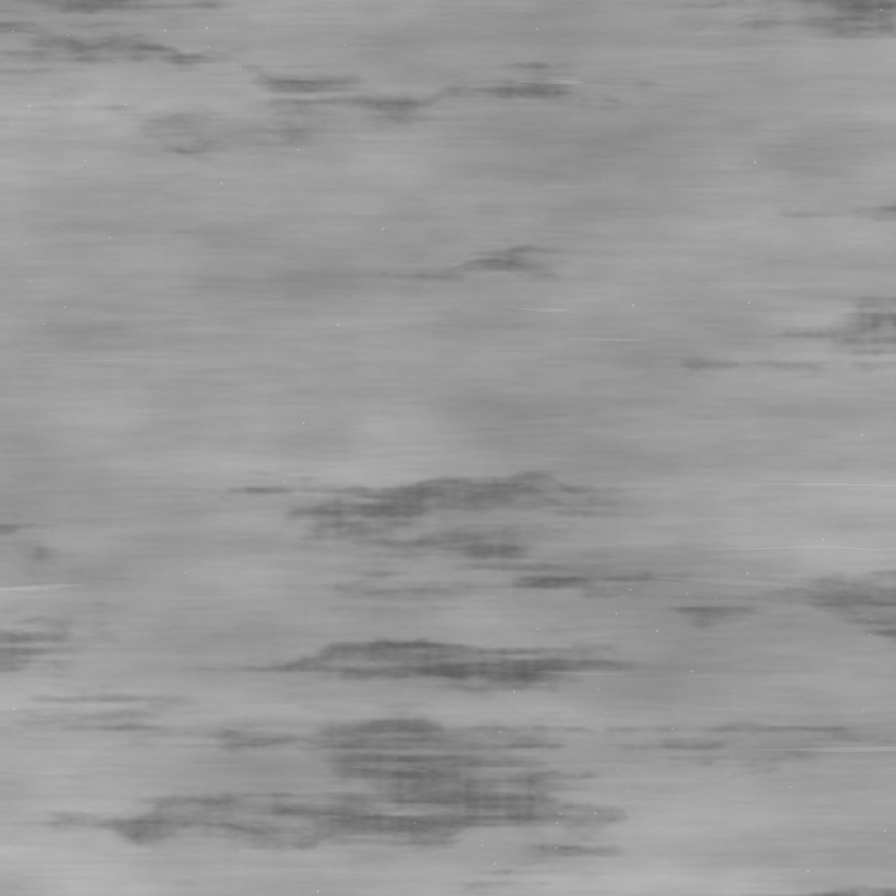
This texture is drawn by a WebGL 1 fragment shader. Its source:

```glsl
precision highp float;
// Worn grey brushed surface: cloudy mottling, dark smears, fine grain, pale scratches.
uniform vec2 u_resolution;

#define BASE_GREY 0.622
#define CLOUD_CONTRAST 0.17
#define STREAK_CONTRAST 0.075
#define GRAIN_CONTRAST 0.035
#define SMEAR_SCALE vec2(2.4, 11.0)
#define SMEAR_START 0.55
#define SMEAR_FULL 0.79
#define SMEAR_DEPTH 0.17
#define SCRATCH_COUNT 11
#define SCRATCH_LIGHT 0.055
#define SPECK_CELLS 46.0
#define SPECK_LIGHT 0.09

float hash(vec2 p) {
  return fract(sin(dot(p, vec2(127.1, 311.7))) * 43758.5453);
}

float noise(vec2 p) {
  vec2 cell = floor(p);
  vec2 f = fract(p);
  f = f * f * f * (f * (f * 6.0 - 15.0) + 10.0);
  float low = mix(hash(cell), hash(cell + vec2(1.0, 0.0)), f.x);
  float high = mix(hash(cell + vec2(0.0, 1.0)), hash(cell + 1.0), f.x);
  return mix(low, high, f.y);
}

float fbm(vec2 p) {
  float sum = 0.0;
  float weight = 0.5;
  for (int i = 0; i < 5; i++) {
    sum += weight * noise(p);
    p = p * 2.03 + vec2(17.3, 9.1);
    weight *= 0.5;
  }
  return sum / 0.96875;
}

// Darkness of the ragged horizontal smears, 0 to 1.
float smears(vec2 uv) {
  vec2 warp = vec2(fbm(uv * 7.0 + 31.0), fbm(uv * 9.0 + 57.0)) - 0.5;
  vec2 p = uv + warp * vec2(0.16, 0.05);
  float field = fbm(p * SMEAR_SCALE + vec2(4.7, 12.3));
  field += 0.16 * (fbm(uv * vec2(18.0, 42.0) + 8.0) - 0.5);
  field += 0.10 * (noise(uv * vec2(9.0, 150.0) + 3.0) - 0.5);
  field += 0.14 * (noise(uv * vec2(1.8, 3.0) + 22.0) - 0.5);
  return smoothstep(SMEAR_START, SMEAR_FULL, field);
}

// Long, thin, tapered slivers lying almost level.
float scratches(vec2 uv, float pixel) {
  float light = 0.0;
  for (int i = 0; i < SCRATCH_COUNT; i++) {
    float id = float(i) + 1.0;
    vec2 center = vec2(hash(vec2(id, 1.7)), hash(vec2(id, 5.3)));
    float halfLength = mix(0.03, 0.13, hash(vec2(id, 8.9)));
    float tilt = mix(-0.06, 0.05, hash(vec2(id, 13.1)));
    vec2 d = uv - center;
    d.y -= d.x * tilt + 0.003 * (noise(vec2(uv.x * 12.0, id)) - 0.5);
    float along = d.x / halfLength;
    float taper = max(0.0, 1.0 - along * along) * (0.65 + 0.35 * along);
    float halfWidth = mix(0.001, 0.0045, hash(vec2(id, 21.7))) * taper;
    float cover = 1.0 - smoothstep(-pixel, pixel, abs(d.y) - halfWidth);
    float strength = mix(0.4, 1.0, hash(vec2(id, 34.3)));
    light = max(light, cover * strength * smoothstep(0.0, 0.15, taper));
  }
  return light;
}

// Sparse pale dust, gathered in loose groups.
float specks(vec2 uv, float pixel) {
  vec2 p = uv * SPECK_CELLS;
  vec2 cell = floor(p);
  vec2 center = 0.2 + 0.6 * vec2(hash(cell + 3.1), hash(cell + 7.7));
  float radius = mix(0.0005, 0.0015, hash(cell + 11.3));
  float dist = length(fract(p) - center) / SPECK_CELLS;
  float chance = 0.09 * smoothstep(0.4, 0.75, noise(uv * 4.0 + 40.0));
  float present = step(hash(cell + 19.9), chance);
  return present * (1.0 - smoothstep(radius - pixel, radius + pixel, dist));
}

void main() {
  vec2 uv = gl_FragCoord.xy / u_resolution;
  float pixel = 0.7 / min(u_resolution.x, u_resolution.y);

  // Soft mottling and brushed streaks
  float clouds = fbm(uv * vec2(3.0, 7.0) + 2.0) - 0.5;
  clouds += 0.4 * (fbm(uv * vec2(11.0, 17.0) + 14.0) - 0.5);
  float streaks = fbm(uv * vec2(3.0, 48.0) + 6.0) - 0.5;
  float grain = noise(uv * vec2(24.0, 240.0)) - 0.5;
  grain += 0.5 * (noise(uv * vec2(190.0, 330.0) + 5.0) - 0.5);
  float grey = BASE_GREY + CLOUD_CONTRAST * clouds + STREAK_CONTRAST * streaks;

  // Dark smears carry a stronger grain and a faint woven pattern
  float smear = smears(uv);
  float weave = noise(vec2(uv.x * 130.0, uv.y * 8.0)) + noise(vec2(uv.x * 8.0, uv.y * 150.0)) - 1.0;
  grey -= SMEAR_DEPTH * smear * (1.0 + 0.25 * weave);
  grey += GRAIN_CONTRAST * grain * (0.6 + 0.9 * smear);

  // Pale marks on top
  grey += SCRATCH_LIGHT * scratches(uv, pixel);
  grey += SPECK_LIGHT * specks(uv, pixel);

  gl_FragColor = vec4(vec3(clamp(grey, 0.0, 1.0)), 1.0);
}
```
